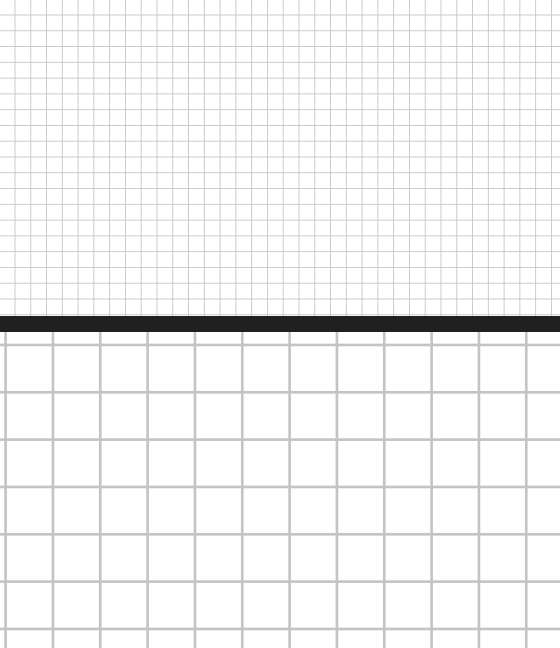
Top: the whole. Bottom: its middle third, enlarged.
This pattern is drawn by a Shadertoy shader. Its source:

```glsl
// Lengths are fractions of the canvas height
const float CELL_SIZE = 0.04993;
const float LINE_WIDTH = 0.0028;
const vec2 FIRST_LINE = vec2(0.0474, 0.0039);
const vec3 PAPER_COLOR = vec3(1.0);
const vec3 LINE_COLOR = vec3(0.77);

// Share of a pixel's extent covered by the nearest line, on each axis
vec2 lineCoverage(vec2 pos, float pixelSize) {
    vec2 offset = (fract((pos - FIRST_LINE) / CELL_SIZE + 0.5) - 0.5) * CELL_SIZE;
    vec2 lower = max(offset - 0.5 * pixelSize, vec2(-0.5 * LINE_WIDTH));
    vec2 upper = min(offset + 0.5 * pixelSize, vec2(0.5 * LINE_WIDTH));
    return clamp((upper - lower) / pixelSize, 0.0, 1.0);
}

void mainImage(out vec4 fragColor, in vec2 fragCoord) {
    float pixelSize = 1.0 / iResolution.y;
    vec2 coverage = lineCoverage(fragCoord * pixelSize, pixelSize);

    // Union of vertical and horizontal lines
    float ink = 1.0 - (1.0 - coverage.x) * (1.0 - coverage.y);
    fragColor = vec4(mix(PAPER_COLOR, LINE_COLOR, ink), 1.0);
}
```
